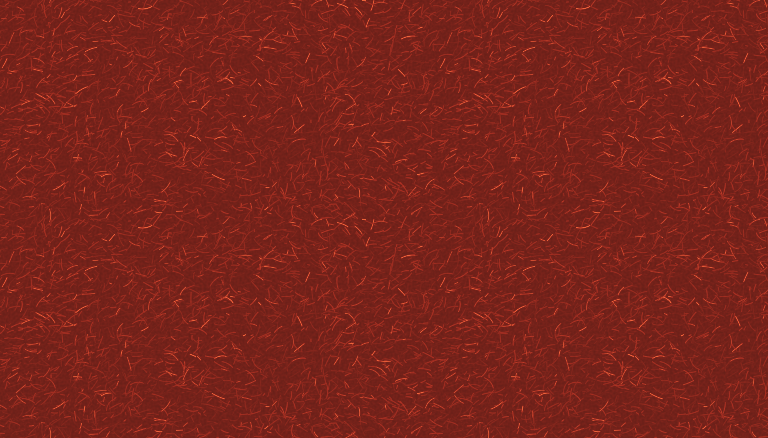
This texture is drawn by a Shadertoy shader. Its source:

```glsl
// Dark red felt strewn with short, glowing fibres that follow a swirling flow.
// Layers of jittered cells each hold one bent stroke; gradient noise steers
// the strokes, gathers them in clumps and adds a fine grain to the ground.

#define CELLS 48.0          // fibre cells per tile width
#define TILE vec2(1.0, 0.5) // repeat, in canvas heights
#define LAYERS 5
#define FIBRE_WIDTH 0.0013  // half width, in canvas heights
#define FLOW_SCALE 6.0      // swirls per tile width
#define CLUMPING 0.6
#define GRAIN_SCALE 172.0
#define GRAIN_AMOUNT 0.06
#define GROUND vec3(0.445, 0.130, 0.100)
#define FIBRE_MID vec3(0.640, 0.180, 0.130)
#define FIBRE_TIP vec3(0.930, 0.390, 0.230)

const float TAU = 6.2831853;

vec3 hash3(vec3 p) {
    p = fract(p * vec3(0.1031, 0.1030, 0.0973));
    p += dot(p, p.yxz + 33.33);
    return fract((p.xxy + p.yxx) * p.zyx);
}

float cornerSlope(vec2 corner, vec2 offset, vec2 period, float seed) {
    float a = TAU * hash3(vec3(mod(corner, period), seed)).x;
    return dot(vec2(cos(a), sin(a)), offset);
}

// Gradient noise that repeats after the given period, about -0.7 to 0.7
float gradientNoise(vec2 p, vec2 period, float seed) {
    vec2 i = floor(p), f = p - i;
    vec2 u = f * f * f * (f * (f * 6.0 - 15.0) + 10.0);
    vec2 e = vec2(0.0, 1.0);
    float low = mix(cornerSlope(i, f, period, seed),
                    cornerSlope(i + e.yx, f - e.yx, period, seed), u.x);
    float high = mix(cornerSlope(i + e.xy, f - e.xy, period, seed),
                     cornerSlope(i + e.yy, f - e.yy, period, seed), u.x);
    return mix(low, high, u.y);
}

// Distance to a gently bent stroke along the x axis
float strokeDistance(vec2 p, float halfLength, float bend) {
    p.y += bend * (p.x * p.x - halfLength * halfLength * 0.5);
    return length(vec2(max(abs(p.x) - halfLength, 0.0), p.y));
}

// Brightest fibre of one layer at p
float fibreLayer(vec2 p, float seed, float pixel) {
    vec2 grid = p * CELLS + seed * vec2(0.37, 0.61);
    vec2 home = floor(grid);
    float glow = 0.0;
    for (int y = -1; y <= 1; y++)
    for (int x = -1; x <= 1; x++) {
        vec2 cell = home + vec2(x, y);
        vec2 id = mod(cell, TILE * CELLS);
        vec3 place = hash3(vec3(id, seed + 3.0));
        vec3 shape = hash3(vec3(id, seed + 41.0));

        // Direction and clumping from the shared flow
        vec2 flowPos = id / CELLS * FLOW_SCALE;
        float flow = gradientNoise(flowPos, TILE * FLOW_SCALE, 7.0);
        float clump = gradientNoise(flowPos * 2.0, TILE * FLOW_SCALE * 2.0, 19.0);
        float angle = 0.35 + 2.4 * flow + 1.7 * (place.z - 0.5);
        float c = cos(angle), s = sin(angle);

        vec2 q = mat2(c, -s, s, c) * (grid - cell - place.xy);
        float halfLength = mix(0.08, 0.75, shape.x);
        float d = strokeDistance(q, halfLength, 0.7 * (shape.y - 0.5)) / CELLS;
        float cover = 1.0 - smoothstep(-0.6, 0.6, (d - FIBRE_WIDTH) / pixel);

        // Many faint fibres, few bright ones
        float h = shape.z;
        float strength = 0.7 * h * h + 0.3 * pow(h, 12.0);
        glow = max(glow, cover * strength * (0.95 + CLUMPING * clump));
    }
    return glow;
}

void mainImage(out vec4 fragColor, in vec2 fragCoord) {
    float pixel = 1.0 / iResolution.y;
    vec2 p = fragCoord * pixel;

    float glow = 0.0;
    for (int i = 0; i < LAYERS; i++)
        glow = max(glow, fibreLayer(p, float(i) * 5.0, pixel));

    // Ground, fibre body and hot highlights
    vec3 colour = mix(GROUND, FIBRE_MID, smoothstep(0.0, 1.0, glow / 0.65) * 0.5
                                       + min(glow / 0.65, 1.0) * 0.5);
    colour = mix(colour, FIBRE_TIP, clamp((glow - 0.65) / 0.35, 0.0, 1.0));

    // Fine woven grain
    float grain = gradientNoise(p * GRAIN_SCALE, TILE * GRAIN_SCALE, 29.0);
    colour += GRAIN_AMOUNT * grain * vec3(1.0, 0.2, 0.15);

    fragColor = vec4(clamp(colour, 0.0, 1.0), 1.0);
}
```
